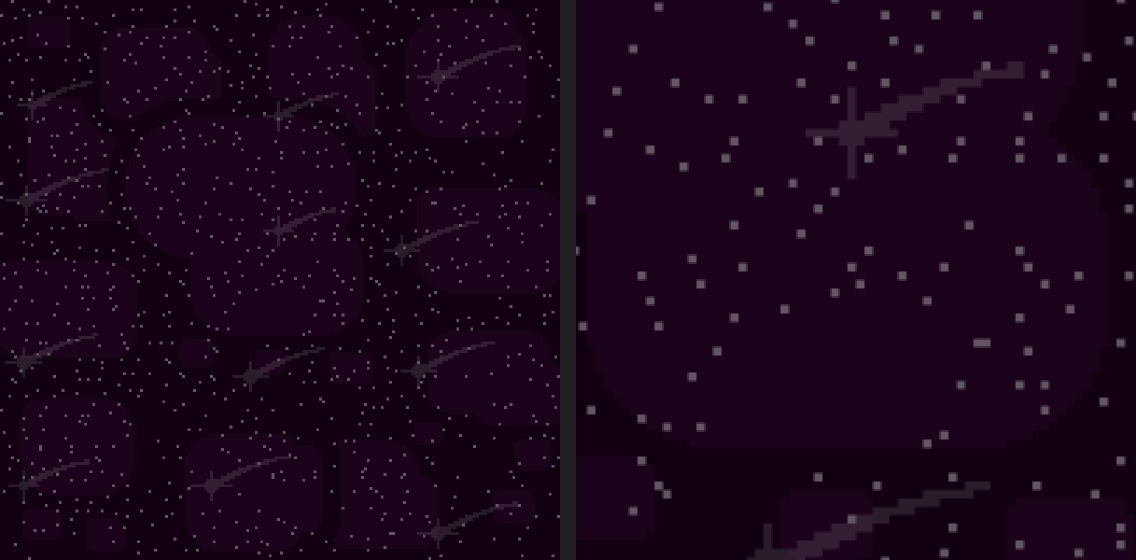
Left, the full canvas; right, a detail of the centre.
Reproduce this texture procedurally as a three.js fragment shader.

```glsl
varying vec2 vUv;

const float GRID = 200.0;        // mosaic cells across the canvas
const float SUBSAMPLE = 0.00098; // spacing of edge smoothing samples
const float MOAT = 0.035;        // dark gap kept between clouds
const vec3 VOID_COLOR = vec3(0.07, 0.0, 0.07);
const vec3 CLOUD_COLOR = vec3(0.11, 0.01, 0.11);
const vec3 METEOR_COLOR = vec3(0.47, 0.44, 0.47);
const vec3 STAR_COLOR = vec3(0.39, 0.335, 0.39);

float hash(vec2 p) {
  vec3 q = fract(p.xyx * vec3(0.1031, 0.103, 0.0973));
  q += dot(q, q.yzx + 33.33);
  return fract((q.x + q.y) * q.z);
}

vec2 hash2(vec2 p) {
  return vec2(hash(p + 3.0), hash(p + 71.0));
}

float noise(vec2 p) {
  vec2 i = floor(p);
  vec2 f = fract(p);
  f = f * f * (3.0 - 2.0 * f);
  float low = mix(hash(i), hash(i + vec2(1.0, 0.0)), f.x);
  float high = mix(hash(i + vec2(0.0, 1.0)), hash(i + 1.0), f.x);
  return mix(low, high, f.y);
}

float roundBox(vec2 p, vec2 halfSize, float radius) {
  vec2 q = abs(p) - halfSize + radius;
  return length(max(q, 0.0)) + min(max(q.x, q.y), 0.0) - radius;
}

// Central cloud, ringed by clouds that keep a moat to their neighbours
float largeClouds(vec2 p) {
  float d = min(roundBox(p - vec2(0.43, 0.665), vec2(0.205, 0.125), 0.115),
                roundBox(p - vec2(0.495, 0.5), vec2(0.155, 0.1), 0.08));
  for (int i = 0; i < 10; i++) {
    vec2 id = vec2(float(i), 17.0);
    vec2 h = hash2(id);
    float angle = 0.628 * (float(i) + 0.4 * h.x);
    vec2 dir = vec2(cos(angle), sin(angle));
    dir /= pow(max(abs(dir.x), abs(dir.y)), 0.8);
    vec2 q = p - 0.5 - 0.38 * dir;
    vec2 halfSize = mix(vec2(0.08, 0.07), vec2(0.135, 0.11), hash2(id + 9.0));
    float cloud = roundBox(q, halfSize, mix(0.03, 0.065, h.y));
    vec2 lobe = (hash2(id + 23.0) - 0.5) * 0.12;
    cloud = min(cloud, roundBox(q - lobe, halfSize * 0.75, 0.03));
    d = min(d, max(cloud, MOAT - d));
  }
  return d;
}

// Little clouds, only where the gaps leave room
float smallCloud(vec2 p) {
  vec2 id = floor(p * 7.0);
  vec2 center = (id + 0.5 + 0.4 * (hash2(id + 40.0) - 0.5)) / 7.0;
  float room = min(largeClouds(center) - 0.02, 0.036);
  if (room < 0.014) return 1.0;
  return roundBox(p - center, room * vec2(1.0, 0.8), room * 0.4);
}

// Cross-shaped head with a bent, thinning tail
float meteor(vec2 cell) {
  vec2 spacing = vec2(GRID / 3.0, GRID / 4.0);
  vec2 id = floor(cell / spacing);
  vec2 start = mix(vec2(8.0, 7.0), vec2(34.0), hash2(id + 5.0));
  vec2 p = cell - floor(id * spacing + start) - 0.5;
  float size = mix(0.65, 1.0, hash(id + 12.0));
  vec2 a = abs(p);
  bool head = a.x + a.y < 3.6 * size
    || (a.x < 7.5 * size && a.y < 0.6)
    || (a.x < 0.6 && a.y < 5.5);
  float t = p.x / (30.0 * size);
  float bend = 11.0 * size * (1.0 - pow(1.0 - clamp(t, 0.0, 1.0), 1.5));
  bool tail = t > 0.0 && t < 1.0 && abs(p.y - bend) < mix(1.3, 0.55, t);
  return head || tail ? 1.0 : 0.0;
}

// Single-cell stars, one at most per block
float star(vec2 cell) {
  vec2 id = floor(cell / 5.0);
  vec2 offset = abs(floor(cell - id * 5.0) - floor(hash2(id) * 5.0));
  float density = mix(0.4, 0.8, noise(cell / 45.0));
  float present = step(hash(id + 150.0), density);
  return present * step(offset.x + offset.y, 0.5);
}

vec3 sky(vec2 uv) {
  vec2 cell = floor(uv * GRID) + 0.5;
  vec2 p = cell / GRID;
  float cloud = step(min(largeClouds(p), smallCloud(p)), 0.0);
  vec3 color = mix(VOID_COLOR, CLOUD_COLOR, cloud);
  color = mix(color, METEOR_COLOR, 0.25 * meteor(cell));
  return mix(color, STAR_COLOR, star(cell));
}

void main() {
  vec3 color = vec3(0.0);
  for (int i = 0; i < 4; i++) {
    vec2 corner = vec2(mod(float(i), 2.0), floor(float(i) / 2.0)) - 0.5;
    color += 0.25 * sky(vUv + corner * SUBSAMPLE);
  }
  gl_FragColor = vec4(color, 1.0);
}
```
